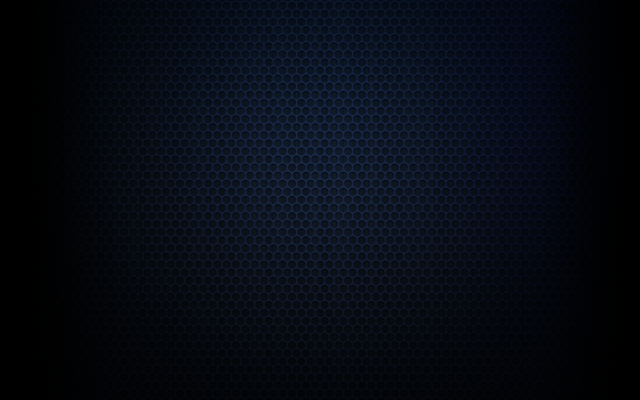
Reproduce this background procedurally as a WebGL 2 fragment shader.

```glsl
#version 300 es
precision highp float;
// Dark blue perforated metal sheet, lit by a soft central glow that fades to black.

uniform vec2 u_resolution;
out vec4 outColor;

// Lengths are in canvas heights, measured from the centre.
const float PITCH = 0.02333;         // distance between neighbouring holes
const float HOLE_RADIUS = 0.42;      // in units of PITCH
const float LIP_DROP = 0.13;         // shift of the lit floor under each hole, in PITCH
const vec2 GLOW_CENTRE = vec2(0.0, 0.07);
const vec2 GLOW_SIZE = vec2(0.48, 0.42);
const vec2 HAZE_CENTRE = vec2(0.04, 0.45);
const vec2 HAZE_SIZE = vec2(0.56, 0.46);
const vec2 SIDE_CENTRE = vec2(0.54, 0.22);
const vec2 SIDE_SIZE = vec2(0.20, 0.50);
const vec3 GLOW_COLOUR = vec3(0.060, 0.084, 0.121);
const vec3 HAZE_COLOUR = vec3(0.002, 0.022, 0.050);
const vec3 SIDE_COLOUR = vec3(0.000, 0.002, 0.028);
const vec3 BASE_COLOUR = vec3(0.004, 0.007, 0.013);
const vec3 WEB_TONE = vec3(1.32, 1.36, 1.50);
const vec3 FLOOR_TONE = vec3(0.92, 0.93, 0.90);
const vec3 SHADOW_TONE = vec3(0.40, 0.42, 0.46);
const vec3 WEB_SHEEN = vec3(0.010, 0.017, 0.036);
const float BRUSH_DENSITY = 240.0;   // vertical streaks per canvas height
const float BRUSH_STRENGTH = 0.30;

float hash(float n) {
    return fract(sin(n * 91.345) * 47453.545);
}

// Elliptical Gaussian falloff
float softSpot(vec2 p, vec2 centre, vec2 size) {
    vec2 d = (p - centre) / size;
    return exp(-dot(d, d));
}

// Offset from the nearest point of a triangular lattice with unit spacing
vec2 latticeOffset(vec2 p) {
    vec2 cell = vec2(1.0, sqrt(3.0));
    vec2 a = mod(p + 0.5 * cell, cell) - 0.5 * cell;
    vec2 b = mod(p, cell) - 0.5 * cell;
    return dot(a, a) < dot(b, b) ? a : b;
}

// Antialiased disc coverage
float disc(vec2 p, float radius, float pixel) {
    return clamp(0.5 - (length(p) - radius) / pixel, 0.0, 1.0);
}

// Smooth one-dimensional noise for the brushed grain
float streaks(float x) {
    float i = floor(x);
    return mix(hash(i), hash(i + 1.0), smoothstep(0.0, 1.0, x - i));
}

void main() {
    vec2 p = (gl_FragCoord.xy - 0.5 * u_resolution) / u_resolution.y;
    float pixel = 1.0 / (u_resolution.y * PITCH);

    // Broad lighting
    vec3 light = BASE_COLOUR
               + GLOW_COLOUR * softSpot(p, GLOW_CENTRE, GLOW_SIZE)
               + HAZE_COLOUR * softSpot(p, HAZE_CENTRE, HAZE_SIZE)
               + SIDE_COLOUR * softSpot(p, SIDE_CENTRE, SIDE_SIZE);

    // Punched holes: a lit floor with a dark crescent under the upper edge
    vec2 offset = latticeOffset(p / PITCH);
    float hole = disc(offset, HOLE_RADIUS, pixel);
    float lit = disc(offset + vec2(0.0, LIP_DROP), HOLE_RADIUS, pixel);
    float grain = 1.0 + BRUSH_STRENGTH * (streaks(p.x * BRUSH_DENSITY) - 0.5);
    vec3 recess = light * mix(SHADOW_TONE, FLOOR_TONE, lit) * grain;

    // Thin web between the holes, with a bluish sheen on edges that face up
    float facing = smoothstep(0.5, -0.5, offset.y);
    float reach = softSpot(p, vec2(0.0, 0.02), vec2(0.46, 0.58));
    vec3 web = light * WEB_TONE + WEB_SHEEN * reach * mix(0.6, 1.3, facing);
    vec3 colour = mix(web, recess, hole);

    // Darkening towards the left and right borders
    colour *= 1.0 - smoothstep(0.50, 0.80, abs(p.x - 0.02));

    outColor = vec4(colour, 1.0);
}
```
